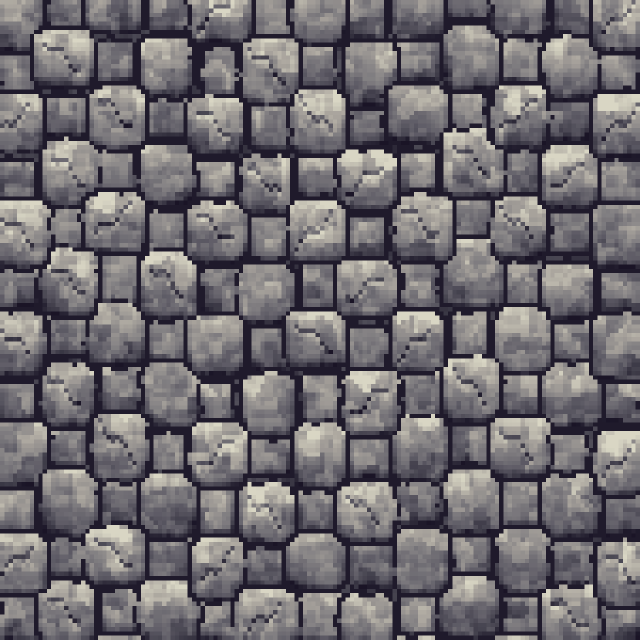
Reproduce this texture procedurally as a WebGL 2 fragment shader.

```glsl
#version 300 es
precision highp float;
// Blocky cobblestone wall: large and small grey stones alternate, with dark joints.
uniform vec2 u_resolution;
out vec4 outColor;

const vec2 REPEATS = vec2(12.7, 11.6);   // stones across and up
const vec2 GRID_OFFSET = vec2(0.17, 0.08);
const float PIXELS = 150.0;              // coarse steps along the outlines
const float JOINT = 0.0068;              // joint width in canvas units
const vec3 INK = vec3(0.10, 0.08, 0.15);
const vec3 SLATE = vec3(0.24, 0.23, 0.28);
const vec3 SHADE = vec3(0.37, 0.36, 0.40);
const vec3 STONE = vec3(0.51, 0.50, 0.51);
const vec3 LIGHT = vec3(0.67, 0.65, 0.62);
const vec3 CREAM = vec3(0.85, 0.84, 0.77);

float hash(vec2 p) {
  vec3 q = fract(vec3(p.xyx) * 0.1031);
  q += dot(q, q.yzx + 33.33);
  return fract((q.x + q.y) * q.z);
}

vec2 hash2(vec2 p) {
  return vec2(hash(p + 17.3), hash(p + 61.7));
}

float roundBox(vec2 p, vec2 halfSize, float radius) {
  vec2 q = abs(p) - halfSize + radius;
  return length(max(q, 0.0)) + min(max(q.x, q.y), 0.0) - radius;
}

// Random value of the nearest cell, measured with a square metric
float cellValue(vec2 p) {
  vec2 base = floor(p);
  float nearest = 9.0, value = 0.0;
  for (int y = -1; y <= 1; y++)
  for (int x = -1; x <= 1; x++) {
    vec2 id = base + vec2(x, y);
    vec2 away = abs(id + 0.15 + 0.7 * hash2(id) - p);
    float dist = max(away.x, away.y) + 0.25 * min(away.x, away.y);
    if (dist < nearest) { nearest = dist; value = hash(id + 5.1); }
  }
  return value;
}

// Tone 0..1 to colour, from joint ink to sunlit cream
vec3 ramp(float tone) {
  float t = clamp(tone, 0.0, 1.0) * 5.0;
  vec3 c = mix(INK, SLATE, clamp(t, 0.0, 1.0));
  c = mix(c, SHADE, clamp(t - 1.0, 0.0, 1.0));
  c = mix(c, STONE, clamp(t - 2.0, 0.0, 1.0));
  c = mix(c, LIGHT, clamp(t - 3.0, 0.0, 1.0));
  return mix(c, CREAM, clamp(t - 4.0, 0.0, 1.0));
}

// Square chips plus larger broken patches
float facets(vec2 p) {
  float chip = hash(floor(p * 58.0)) - 0.5;
  float patchTone = cellValue(p * 34.0) - 0.5;
  float flake = cellValue(p * 75.0 + 9.0) - 0.5;
  return 0.16 * chip + 0.30 * patchTone + 0.14 * flake;
}

// Wavy diagonal crack, with a lit lip below it; q spans -1..1 on the stone
float crack(vec2 q, float seed) {
  float slope = seed > 0.8 ? 0.8 : -0.8;
  float d = q.y - slope * q.x + 0.16 * sin(q.x * 7.0 + seed * 40.0) - 0.1;
  float reach = step(0.58, seed) * step(-0.75, q.x) * step(q.x, 0.55);
  float groove = 1.0 - smoothstep(0.05, 0.11, abs(d));
  float lip = 1.0 - smoothstep(0.06, 0.14, abs(d + 0.17));
  return reach * (0.14 * lip - 0.42 * groove);
}

float stoneTone(vec2 q, float d, float large, float seed) {
  float tone = mix(0.55, 0.63, large) + 0.14 * (seed - 0.5);
  tone += mix(0.16, 0.27, large) * q.y;
  float rim = smoothstep(-0.010, -0.001, d);
  tone -= rim * (0.13 - 0.11 * q.y);
  return tone + crack(q, seed) * large;
}

vec3 wall(vec2 p) {
  vec2 snapped = (floor(p * PIXELS) + 0.5) / PIXELS;
  vec2 g = snapped * REPEATS + GRID_OFFSET;
  float grain = facets(snapped);
  float tone = 0.24 + 0.5 * grain;      // rubble behind the stones
  float top = -1.0;
  // Larger stones overlap smaller neighbours
  for (int x = -1; x <= 1; x++) {
    float column = floor(g.x) + float(x);
    float lift = 0.36 * (hash(vec2(column, 3.0)) - 0.5);
    for (int y = -1; y <= 1; y++) {
      vec2 id = vec2(column, floor(g.y + lift) + float(y));
      float large = mod(id.x + id.y, 2.0);
      vec2 rnd = hash2(id);
      float seed = hash(id + 91.0);
      vec2 halfSize = (mix(vec2(0.34), vec2(0.51), large) + 0.10 * rnd) / REPEATS;
      vec2 center = id + 0.5 + 0.14 * (rnd.yx - 0.5) - vec2(0.0, lift);
      vec2 local = (g - center) / REPEATS;
      float wobble = 0.0012 * (sin(local.x * 150.0 + seed * 30.0) + sin(local.y * 130.0 + seed * 50.0));
      float d = roundBox(local, halfSize, mix(0.007, 0.021, large)) + wobble;
      float layer = large + 0.5 * seed;
      if (d < JOINT && layer > top) {
        top = layer;
        tone = d > 0.0 ? 0.03 : stoneTone(local / halfSize, d, large, seed) + grain;
      }
    }
  }
  return ramp(tone);
}

void main() {
  // Average four samples to smooth the block edges
  vec3 sum = vec3(0.0);
  for (int i = 0; i < 4; i++) {
    vec2 shift = vec2(i % 2, i / 2) * 0.5 - 0.25;
    sum += wall((gl_FragCoord.xy + shift) / u_resolution);
  }
  outColor = vec4(sum * 0.25, 1.0);
}
```
